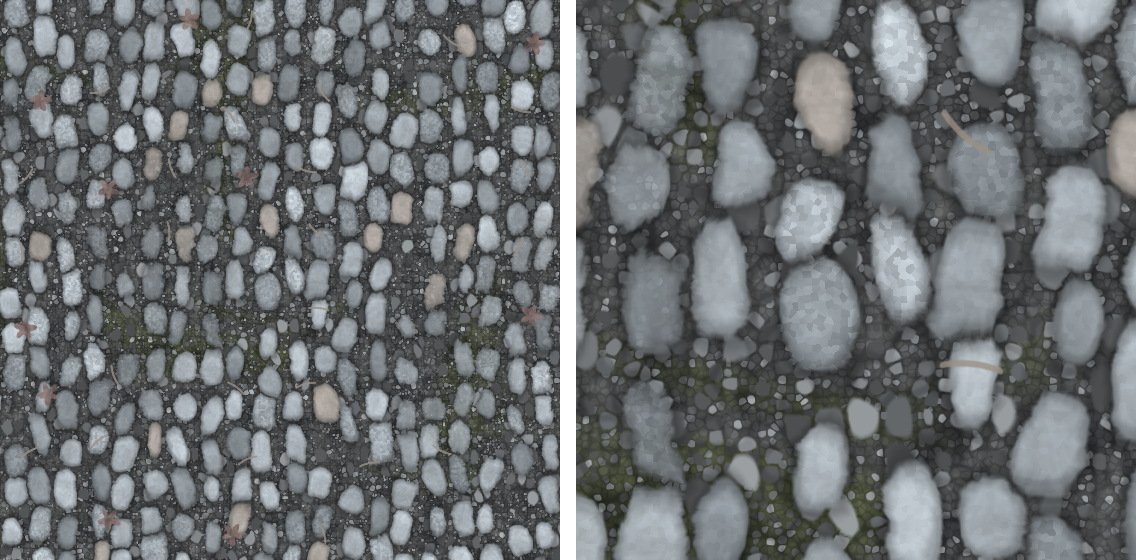
Left, the full canvas; right, a detail of the centre.
A Shadertoy shader for this texture:

```glsl
// Upright blue-grey cobbles set in dark gritty soil, with moss, twigs and dead leaves.
#define GRID vec2(20.0, 14.0)
#define JITTER 0.35
#define MISSING 0.10
#define EDGE 0.0016
#define SOIL_DARK vec3(0.225, 0.230, 0.238)
#define SOIL_LIGHT vec3(0.375, 0.378, 0.376)
#define STONE_DARK vec3(0.500, 0.530, 0.550)
#define STONE_LIGHT vec3(0.730, 0.765, 0.790)
#define STONE_WARM vec3(0.660, 0.620, 0.585)
#define LEAF vec3(0.560, 0.465, 0.445)
#define TWIG vec3(0.600, 0.560, 0.510)

vec3 hash3(vec2 p) {
    vec3 q = fract(p.xyx * vec3(0.1031, 0.1030, 0.0973));
    q += dot(q, q.yxz + 33.33);
    return fract((q.xxy + q.yzz) * q.zyx);
}

mat2 rotation(float a) {
    float c = cos(a), s = sin(a);
    return mat2(c, -s, s, c);
}

// Layered, self-warped sines, roughly -1 to 1
float ripple(vec2 p) {
    float sum = 0.0, amp = 0.7;
    for (int i = 0; i < 4; i++) {
        p = mat2(0.8, -0.6, 0.6, 0.8) * p * 1.8 + 1.3;
        p += 0.6 * sin(p.yx * 1.3);
        sum += amp * sin(p.x) * sin(p.y);
        amp *= 0.6;
    }
    return sum;
}

// Cellular noise: nearest distance, second distance, cell value
vec3 cells(vec2 p) {
    vec2 base = floor(p);
    vec3 best = vec3(9.0, 9.0, 0.0);
    for (int y = -1; y <= 1; y++)
    for (int x = -1; x <= 1; x++) {
        vec2 c = base + vec2(x, y);
        vec3 h = hash3(c + 17.0);
        float d = length(c + 0.1 + 0.8 * h.xy - p);
        if (d < best.x) best = vec3(d, best.x, h.z);
        else best.y = min(best.y, d);
    }
    return best;
}

// Nearest cobble: distance, gap to its neighbour, cell value, height within it
vec4 cobble(vec2 uv) {
    vec2 base = floor(uv * GRID);
    vec2 q = uv + 0.0035 * vec2(ripple(uv * 38.0), ripple(uv * 38.0 + 9.0));
    vec4 best = vec4(1.0, 1.0, 0.0, 0.0);
    for (int y = -1; y <= 1; y++)
    for (int x = -1; x <= 1; x++) {
        vec2 c = base + vec2(x, y);
        vec3 place = hash3(c + 3.0), form = hash3(c + 71.0);
        if (place.z < MISSING) continue;
        float stagger = 0.7 * hash3(vec2(c.x, 5.0)).x;
        vec2 centre = (c + 0.5 + JITTER * (place.xy - 0.5) + vec2(0.0, stagger)) / GRID;
        vec2 radius = mix(vec2(0.27, 0.34), vec2(0.45, 0.53), form.xy) / GRID;
        vec2 p = rotation((form.z - 0.5) * 0.55) * (q - centre) / radius;
        p.x *= 1.0 + 0.35 * (fract(form.x * 13.0) - 0.5) * p.y;
        float power = mix(2.0, 3.0, fract(form.y * 17.0));
        vec2 a = pow(abs(p) + 0.0001, vec2(power));
        float d = (pow(a.x + a.y, 1.0 / power) - 1.0) * radius.x;
        if (d < best.x) best = vec4(d, best.x, fract(place.z * 37.0 + form.z), p.y);
        else best.y = min(best.y, d);
    }
    best.y = 0.5 * (best.y - best.x);
    return best;
}

// Scatters a share of cell-shaped grains over a colour
vec3 addGrit(vec3 col, vec2 p, float share, float brightest) {
    vec3 g = cells(p);
    float shape = smoothstep(0.04, 0.28, g.y - g.x) * smoothstep(0.62, 0.40, g.x);
    float tone = mix(0.29, brightest, pow(fract(g.z * 57.0), 2.5));
    vec3 grain = tone * vec3(0.97, 1.0, 1.02);
    return mix(col * mix(0.87, 1.03, shape), grain, shape * step(1.0 - share, g.z));
}

// Sparse ragged leaves and thin twigs
vec3 addLitter(vec3 col, vec2 uv) {
    vec2 c = floor(uv * 8.0);
    vec3 h = hash3(c + 211.0);
    vec2 p = rotation(h.z * 40.0) * (uv - (c + 0.5 + 0.45 * (h.xy - 0.5)) / 8.0);
    float angle = atan(p.y, p.x);
    float rim = 0.015 + 0.005 * sin(angle * 5.0) + 0.003 * ripple(uv * 60.0);
    float leaf = smoothstep(EDGE, -EDGE, length(p) - rim) * step(h.z, 0.17);
    float vein = 0.9 + 0.2 * ripple(uv * 75.0);
    col = mix(col, LEAF * vein, 0.8 * leaf);
    p.y += 8.0 * p.x * p.x;
    float line = length(vec2(max(abs(p.x) - 0.017, 0.0), p.y)) - 0.0011;
    return mix(col, TWIG, 0.8 * smoothstep(EDGE, 0.0, line) * step(0.62, h.z));
}

void mainImage(out vec4 fragColor, in vec2 fragCoord) {
    vec2 uv = fragCoord / iResolution.y;
    float edge = max(EDGE, 0.8 / iResolution.y);

    // Soil, moss and grit
    vec3 soil = mix(SOIL_DARK, SOIL_LIGHT, clamp(0.5 + 0.55 * ripple(uv * 28.0), 0.0, 1.0));
    float moss = smoothstep(0.3, 0.8, ripple(uv * 5.0 + 7.0));
    soil *= mix(vec3(1.0), vec3(0.96, 1.02, 0.76), moss);
    soil = addGrit(soil, uv * 190.0, 0.50, 0.62);
    soil = addGrit(soil, uv * 95.0, 0.32, 0.66);
    soil = addGrit(soil, uv * vec2(50.0, 40.0), 0.20, 0.60);

    // Cobbles, sunk deeper in some patches
    vec4 s = cobble(uv);
    float sunk = smoothstep(0.15, 0.7, ripple(uv * 2.5 + 3.0));
    float inner = min(-s.x, s.y - 0.0012) - 0.003 * sunk * (0.5 + ripple(uv * 55.0));
    vec3 stone = mix(STONE_DARK, STONE_LIGHT, fract(s.z * 7.0));
    stone = mix(stone, STONE_WARM, 0.8 * step(0.91, s.z));
    float speckle = cells(uv * 230.0).z - 0.5;
    stone *= 1.0 + 0.07 * ripple(uv * 42.0) + mix(0.06, 0.20, step(s.z, 0.25)) * speckle;
    stone *= mix(0.76, 1.03, smoothstep(0.0, 0.007, inner)) + 0.04 * s.w;
    stone = mix(stone, soil, 0.25 * sunk);

    // Contact shadow and layers
    soil *= mix(0.80, 1.04, smoothstep(0.0, 0.008, -inner));
    vec3 col = mix(soil, stone, smoothstep(-edge, edge, inner));
    fragColor = vec4(clamp(addLitter(col, uv), 0.0, 1.0), 1.0);
}
```
